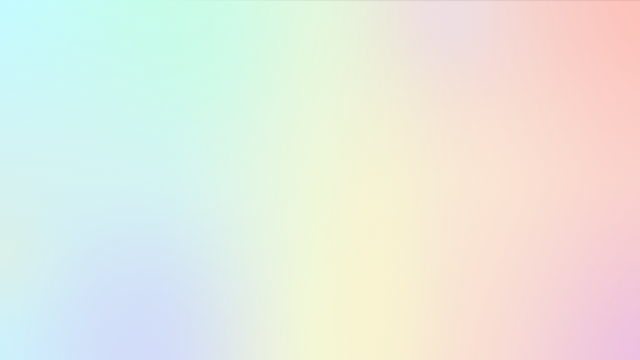
A Shadertoy shader for this background:

```glsl
// A soft pastel mesh gradient: aqua and mint fade through cream to coral and pink.
// Three horizontal colour ramps are blended by height, then wide Gaussian glows
// tint local regions and a fine dither hides banding.

// Linear ramp with partly eased ends, to soften the joins between stops.
float ease(float t) {
    t = clamp(t, 0.0, 1.0);
    return mix(t, smoothstep(0.0, 1.0, t), 0.4);
}

// Five evenly spaced colour stops along x in 0..1.
vec3 ramp(float x, vec3 a, vec3 b, vec3 c, vec3 d, vec3 e) {
    float s = x * 4.0;
    vec3 color = mix(a, b, ease(s));
    color = mix(color, c, ease(s - 1.0));
    color = mix(color, d, ease(s - 2.0));
    return mix(color, e, ease(s - 3.0));
}

// Tints the base with an elliptical Gaussian glow.
vec3 glow(vec3 base, vec2 uv, vec2 center, vec2 radius, vec3 tint, float strength) {
    vec2 d = (uv - center) / radius;
    return mix(base, tint, strength * exp(-dot(d, d)));
}

float hash(vec2 p) {
    return fract(sin(dot(p, vec2(12.9898, 78.233))) * 43758.5453);
}

void mainImage(out vec4 fragColor, in vec2 fragCoord) {
    vec2 uv = fragCoord / iResolution.xy;

    // Colour ramps for the three heights
    vec3 top = ramp(uv.x,
        vec3(0.77, 0.985, 1.0), vec3(0.78, 0.99, 0.92), vec3(0.89, 0.97, 0.87),
        vec3(0.955, 0.845, 0.83), vec3(0.99, 0.76, 0.73));
    vec3 middle = ramp(uv.x,
        vec3(0.83, 0.95, 0.95), vec3(0.83, 0.96, 0.95), vec3(0.93, 0.97, 0.86),
        vec3(0.98, 0.90, 0.83), vec3(0.98, 0.82, 0.80));
    vec3 bottom = ramp(uv.x,
        vec3(0.80, 0.95, 0.99), vec3(0.835, 0.87, 0.965), vec3(0.955, 0.975, 0.84),
        vec3(0.975, 0.87, 0.825), vec3(0.93, 0.75, 0.88));

    vec3 color = mix(bottom, middle, ease(uv.y * 2.0));
    color = mix(color, top, ease(uv.y * 2.0 - 1.0));

    // Local glows
    vec3 mint = vec3(0.78, 0.99, 0.91);
    vec3 lavender = vec3(0.93, 0.87, 0.90);
    vec3 periwinkle = vec3(0.82, 0.86, 0.98);
    vec3 paleGreen = vec3(0.86, 0.94, 0.91);
    vec3 butter = vec3(0.98, 0.955, 0.81);
    color = glow(color, uv, vec2(0.32, 0.92), vec2(0.10, 0.25), mint, 0.5);
    color = glow(color, uv, vec2(0.70, 0.97), vec2(0.08, 0.17), lavender, 0.8);
    color = glow(color, uv, vec2(0.20, 0.06), vec2(0.12, 0.28), periwinkle, 0.65);
    color = glow(color, uv, vec2(0.00, 0.30), vec2(0.08, 0.16), paleGreen, 0.8);
    color = glow(color, uv, vec2(0.59, 0.20), vec2(0.08, 0.45), butter, 0.75);

    // Faint shaded rim along the upper edge
    float rim = smoothstep(0.995, 1.0, uv.y) * smoothstep(0.2, 0.6, uv.x);
    color *= 1.0 - 0.08 * rim;

    // Dither
    color += (hash(fragCoord) - 0.5) / 255.0;
    fragColor = vec4(color, 1.0);
}
```
